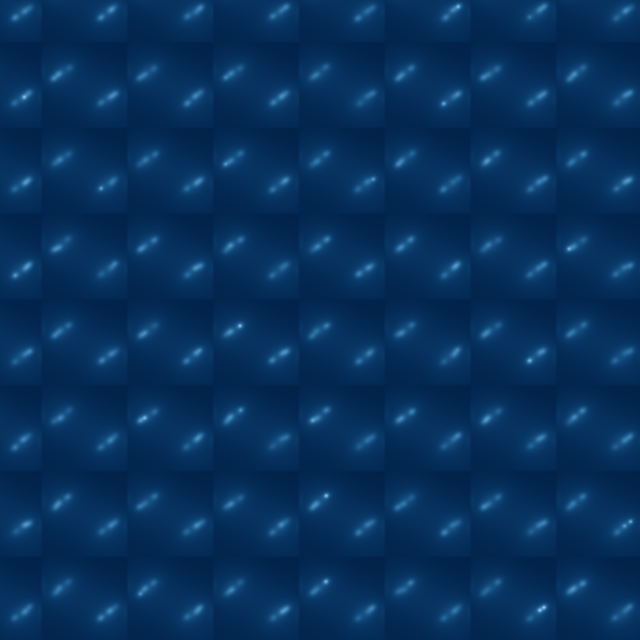
Write a three.js fragment shader that draws this pattern.

```glsl
// Square night-blue tiles, each lit by two slanted clusters of soft glints.
// Every tile sums Gaussian glows into one brightness, clipped at its edges;
// a hash varies the glints, and a power ramp turns brightness into blue.
varying vec2 vUv;

const float TILES = 7.46;                // repeats across and down
const vec2 TILE_OFFSET = vec2(0.515, 0.03);
const float SEAM = 0.022;                // half width of the blend between tiles
const float SLANT = 0.63;                // angle of the clusters in radians
const float BASE_LIGHT = 0.146;

float hash(vec2 p) {
  return fract(sin(dot(p, vec2(127.1, 311.7))) * 43758.5453);
}

float glow(vec2 p, vec2 size) {
  vec2 q = p / size;
  return exp(-0.5 * dot(q, q));
}

vec2 rotate(vec2 p, float angle) {
  float c = cos(angle), s = sin(angle);
  return vec2(c * p.x + s * p.y, c * p.y - s * p.x);
}

// Three glints along the x axis; some carry a sharp sparkle
float glints(vec2 p, vec2 seed) {
  float light = 0.0;
  for (int i = 0; i < 3; i++) {
    float k = float(i);
    vec2 key = seed + vec2(k * 7.3, k * 3.1);
    vec2 jitter = vec2(hash(key + 1.7), hash(key + 5.9)) - 0.5;
    vec2 d = p - vec2(-0.1 + 0.03 * k + 0.035 * k * k, 0.0) - 0.024 * jitter;
    float strength = mix(0.09, 0.24, hash(key));
    float sparkle = 0.28 * smoothstep(0.88, 0.98, hash(key + 9.2));
    light += strength * glow(d, vec2(0.033, 0.026));
    light += sparkle * glow(d, vec2(0.016));
  }
  return light;
}

// Wide halo, slanted inner glow and glints; facing is 1 or -1
float cluster(vec2 p, float facing, vec2 seed) {
  vec2 q = rotate(p, SLANT) * facing;
  float halo = 0.066 * glow(p, vec2(0.25, 0.23));
  float core = 0.095 * glow(q, vec2(0.115, 0.062));
  return halo + core + glints(q, seed);
}

float tileLight(vec2 p, vec2 id) {
  float light = BASE_LIGHT - 0.014 * p.y;
  light += cluster(p - vec2(0.235, 0.64), 1.0, id);
  light += cluster(p - vec2(0.775, 0.345), -1.0, id + 41.0);
  // Faint spill where the clusters point at the sides
  light += 0.035 * glow(p - vec2(0.0, 0.66), vec2(0.035, 0.065));
  light += 0.035 * glow(p - vec2(1.0, 0.35), vec2(0.035, 0.065));
  return light;
}

// Soft mask of the unit square; masks of neighbours add up to one
float tileMask(vec2 p) {
  vec2 m = smoothstep(-SEAM, SEAM, p) * smoothstep(-SEAM, SEAM, 1.0 - p);
  return m.x * m.y;
}

vec3 nightBlue(float light) {
  float red = max(light * light - 0.012, 0.0);
  return vec3(red, light, 1.11 * pow(light, 0.67));
}

void main() {
  vec2 grid = vUv * TILES + TILE_OFFSET;
  vec2 corner = floor(grid - 0.5);
  float light = 0.0;

  // Blend the four nearest tiles so their borders stay smooth
  for (int j = 0; j < 2; j++) {
    for (int i = 0; i < 2; i++) {
      vec2 id = corner + vec2(float(i), float(j));
      vec2 p = grid - id;
      light += tileMask(p) * tileLight(p, id);
    }
  }
  gl_FragColor = vec4(nightBlue(light), 1.0);
}
```
